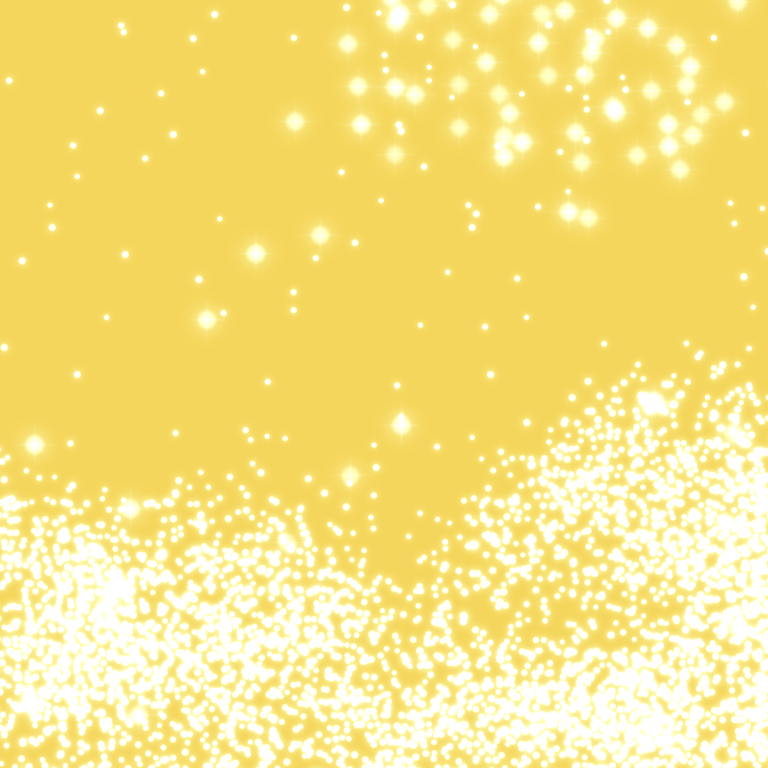
Reproduce this background procedurally as a Shadertoy shader.

```glsl
float hash(vec2 p) {
    return fract(sin(dot(p, vec2(127.1, 311.7))) * 43758.5453);
}

float noise(vec2 p) {
    vec2 i = floor(p), f = fract(p);
    f = f * f * (3.0 - 2.0 * f);
    return mix(mix(hash(i), hash(i + vec2(1, 0)), f.x),
               mix(hash(i + vec2(0, 1)), hash(i + vec2(1, 1)), f.x), f.y);
}

// Soft elliptical patch, 1 at its centre
float blob(vec2 p, vec2 center, vec2 size) {
    vec2 q = (p - center) / size;
    return exp(-dot(q, q));
}

// Height of the drifting dust: two low mounds and a tall one at the right
float dustTop(float x) {
    return 0.44 + 0.13 * smoothstep(0.6, 0.82, x)
         - 0.07 * exp(-pow((x - 0.18) / 0.05, 2.0))
         - 0.04 * exp(-pow((x - 0.52) / 0.09, 2.0));
}

float dustDensity(vec2 p) {
    float depth = dustTop(p.x) - p.y;
    float d = 0.05 * smoothstep(0.0, 0.03, depth) + 0.57 * smoothstep(0.02, 0.2, depth);
    // Open hollows
    d *= 1.0 - 0.82 * blob(p, vec2(0.52, 0.3), vec2(0.1, 0.12));
    d *= 1.0 - 0.75 * blob(p, vec2(0.73, 0.2), vec2(0.13, 0.045));
    d *= 1.0 - 0.6 * blob(p, vec2(0.4, 0.06), vec2(0.07, 0.05));
    d *= 1.0 - 0.5 * blob(p, vec2(0.12, 0.02), vec2(0.15, 0.04));
    // Crowded drifts
    d += 0.3 * blob(p, vec2(0.07, 0.13), vec2(0.1, 0.06));
    d += 0.25 * blob(p, vec2(0.25, 0.24), vec2(0.17, 0.08));
    d += 0.35 * blob(p, vec2(0.75, 0.07), vec2(0.22, 0.045));
    d += 0.3 * blob(p, vec2(0.97, 0.25), vec2(0.1, 0.18));
    return d * (0.6 + 0.7 * noise(p * 14.0));
}

float starDensity(vec2 p) {
    float crowd = 0.6 * smoothstep(0.4, 0.5, p.x) * smoothstep(0.76, 0.83, p.y)
                * smoothstep(0.98, 0.9, p.x);
    float upper = 0.1 * smoothstep(0.2, 0.26, p.x) * smoothstep(0.55, 0.58, p.y);
    float column = 0.25 * blob(p, vec2(0.76, 0.62), vec2(0.05, 0.07));
    float buried = 0.06 * step(p.y, dustTop(p.x));
    return crowd + upper + column + buried;
}

float dustGrain(vec2 q, float size) {
    float d = length(q) / size;
    return 1.3 * smoothstep(1.2, 0.4, d) + 0.45 * exp(-d * d * 0.45);
}

float star(vec2 q) {
    float d = length(q);
    vec2 a = abs(q);
    float rays = exp(-a.y / 0.0012) * smoothstep(0.036, 0.0, a.x)
               + exp(-a.x / 0.0012) * smoothstep(0.036, 0.0, a.y);
    return 0.65 * smoothstep(0.016, 0.006, d) + 0.45 * exp(-d * d / 0.00032)
         + 0.3 * rays;
}

// Sum of the dust grains scattered near p
float dustLight(vec2 p) {
    float sum = 0.0;
    for (int layer = 0; layer < 4; layer++) {
        vec2 shift = vec2(0.37, 0.61) * float(layer);
        vec2 cell = floor(p * 64.0 + shift);
        for (int k = 0; k < 9; k++) {
            vec2 id = cell + vec2(k % 3 - 1, k / 3 - 1);
            vec2 seed = id + 71.0 * float(layer);
            vec2 pos = (id - shift + vec2(hash(seed), hash(seed + 19.3))) / 64.0;
            if (hash(seed + 43.7) < dustDensity(pos))
                sum += dustGrain(p - pos, mix(0.0036, 0.0054, hash(seed + 7.9)));
        }
    }
    return sum;
}

// Sum of the larger sparkles near p
float starLight(vec2 p) {
    float sum = 0.0;
    for (int layer = 0; layer < 2; layer++) {
        vec2 shift = vec2(0.5, 0.3) * float(layer);
        vec2 cell = floor(p * 16.0 + shift);
        for (int k = 0; k < 9; k++) {
            vec2 id = cell + vec2(k % 3 - 1, k / 3 - 1);
            vec2 seed = id + 53.0 * float(layer) + 5.0;
            vec2 pos = (id - shift + vec2(hash(seed), hash(seed + 23.1))) / 16.0;
            if (hash(seed + 31.7) < starDensity(pos))
                sum += star(p - pos) * mix(0.75, 1.25, hash(seed + 11.3));
        }
    }
    return sum;
}

void mainImage(out vec4 fragColor, in vec2 fragCoord) {
    vec2 p = fragCoord / iResolution.y;
    vec3 gold = vec3(0.96, 0.84, 0.36);
    vec3 glow = vec3(0.05, 0.17, 0.4);

    // Light adds up from gold through cream to white
    float light = dustLight(p) + starLight(p);
    fragColor = vec4(min(gold + glow * light, 1.0), 1.0);
}
```
